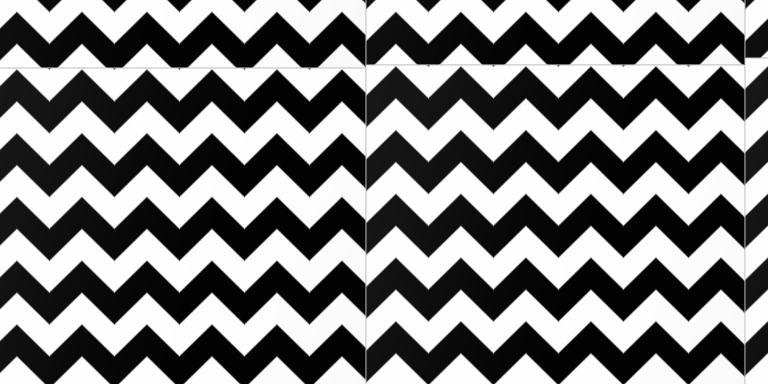
Write a Shadertoy shader that draws this pattern.

```glsl
// Black and white chevron tiles, hung side by side with thin pale seams.
// Each column is slightly shifted down or up; a triangle wave bends the
// stripes, and the ink of every tile fades from charcoal to deep black.

// Lengths are in canvas heights, measured from the upper left.
const float TILE_SIZE     = 0.987;
const float FIRST_SEAM_X  = 0.953;
const float SEAM_Y        = 0.169;   // seam height of the middle column
const float SEAM_DRIFT    = 0.013;   // rise of the seam per column
const float SEAM_BOW      = 0.005;
const float SEAM_HALF     = 0.0013;
const vec2  PERIOD        = vec2(0.1693, 0.166);
const float AMPLITUDE     = 0.083;
const float PEAK_X        = 0.078;   // first peak from the tile's left side
const float UPPER_PEAK_Y  = 0.031;   // stripe peak in the upper tiles
const float LOWER_PEAK_Y  = 0.004;   // first peak below the seam
const float EDGE_SOFTNESS = 0.003;
const float INK_LIGHT     = 0.09;
const float INK_DARK      = 0.012;
const float PAPER         = 0.995;
const float PAPER_SHADE   = 0.022;
const float SEAM_GREY     = 0.74;

// Signed distance to the black bands; pos is measured from a band's top peak.
float chevronDistance(vec2 pos) {
    float wave = 2.0 * abs(fract(pos.x / PERIOD.x + 0.5) - 0.5);
    float phase = (pos.y - AMPLITUDE * wave) / PERIOD.y;
    float fromCentre = abs(fract(phase + 0.25) - 0.5);
    float slope = 2.0 * AMPLITUDE / PERIOD.x;
    return (fromCentre - 0.25) * PERIOD.y / sqrt(1.0 + slope * slope);
}

float lineCoverage(float dist, float pixel) {
    return clamp((SEAM_HALF - dist) / pixel + 0.5, 0.0, 1.0);
}

void mainImage(out vec4 fragColor, in vec2 fragCoord) {
    float pixel = 1.0 / iResolution.y;
    vec2 p = vec2(fragCoord.x, iResolution.y - fragCoord.y) * pixel;

    // Tile column, its seam height and the position inside the tile
    float across = (p.x - FIRST_SEAM_X) / TILE_SIZE;
    float column = floor(across);
    float seamY = SEAM_Y - SEAM_DRIFT * column - SEAM_BOW * column * column;
    bool isLower = p.y > seamY;
    vec2 tile = vec2(fract(across), fract((p.y - seamY) / TILE_SIZE));

    // Chevron bands
    float peakY = isLower ? seamY + LOWER_PEAK_Y : UPPER_PEAK_Y;
    float dist = chevronDistance(vec2(tile.x * TILE_SIZE - PEAK_X, p.y - peakY));
    float soft = max(EDGE_SOFTNESS, 0.75 * pixel);
    float ink = 1.0 - smoothstep(-soft, soft, dist);

    // Sheen across each tile
    float fade = smoothstep(0.0, 0.8, tile.x + 0.35 * tile.y);
    float inkTone = mix(INK_LIGHT, INK_DARK, fade);
    float paperTone = PAPER - PAPER_SHADE * pow(tile.x, 4.0) * tile.y;
    float tone = mix(paperTone, inkTone, ink);

    // Seams between tiles
    float seamX = min(tile.x, 1.0 - tile.x) * TILE_SIZE;
    float seam = lineCoverage(min(seamX, abs(p.y - seamY)), pixel);
    tone = mix(tone, SEAM_GREY, seam);

    fragColor = vec4(vec3(tone), 1.0);
}
```
